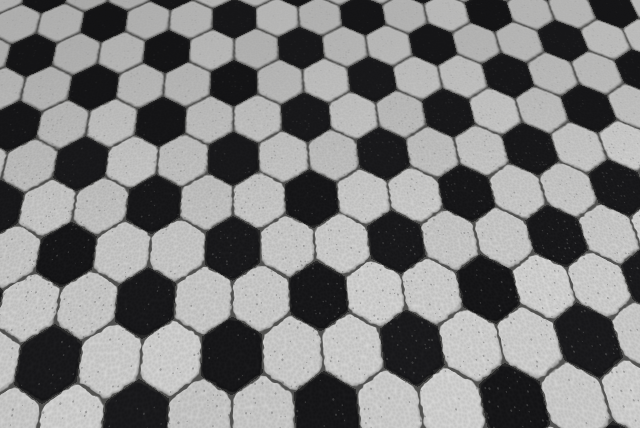
Reproduce this pattern procedurally as a WebGL 1 fragment shader.

```glsl
precision highp float;
// Hexagonal floor tiles in perspective: each row repeats one black and two
// white tiles, and every next row is shifted by one and a half tiles.
// Pixels are projected onto the floor, then shaded by distance to the tile edge.

uniform vec2 u_resolution;

#define WHITE_TILE vec3(0.765, 0.765, 0.762)
#define BLACK_TILE vec3(0.092, 0.092, 0.100)
#define JOINT_COLOR vec3(0.31, 0.31, 0.305)
#define JOINT_HALF 0.021
#define CORNER_ROUND 0.075
#define BEVEL_WIDTH 0.035
#define EDGE_WEAR 0.009
#define GRAIN 0.075
#define SPECK_SCALE 15.0
#define SPECK_CHANCE 0.11
#define FAR_BLUR 0.020

float hash(vec2 p) {
  return fract(sin(dot(p, vec2(127.1, 311.7))) * 4375.85);
}

vec2 hash2(vec2 p) {
  return vec2(hash(p), hash(p + 37.4));
}

// Distance to the nearest jittered point
float cellular(vec2 p) {
  vec2 base = floor(p);
  float nearest = 1.5;
  for (int y = -1; y <= 1; y++) {
    for (int x = -1; x <= 1; x++) {
      vec2 cell = base + vec2(float(x), float(y));
      nearest = min(nearest, length(cell + hash2(cell) - p));
    }
  }
  return nearest;
}

// Sparse round specks of varied size
float specks(vec2 p, float chance, float blur) {
  vec2 cell = floor(p);
  vec2 center = cell + 0.3 + 0.4 * hash2(cell);
  float radius = 0.10 + 0.16 * hash(cell + 5.3);
  float present = step(hash(cell + 19.7), chance);
  return present * (1.0 - smoothstep(radius - blur, radius + blur, length(p - center)));
}

float smoothMax(float a, float b, float k) {
  float h = max(k - abs(a - b), 0.0) / k;
  return max(a, b) + 0.25 * k * h * h;
}

// Inverse perspective: canvas point to (column, row) on the floor
vec2 floorPoint(vec2 p, vec2 horizon) {
  vec2 column = vec2(0.1299, -0.0031) - horizon.x * p;
  vec2 row = vec2(-0.0259, 0.0872) - horizon.y * p;
  vec2 offset = p - vec2(0.5438, 0.5778);
  float det = column.x * row.y - row.x * column.y;
  return vec2(offset.x * row.y - row.x * offset.y,
              column.x * offset.y - offset.x * column.y) / det;
}

// Nearest tile centre among the even and the odd rows
vec2 nearestTile(vec2 f) {
  vec2 even = vec2(floor(f.x + 0.5), 2.0 * floor(0.5 * f.y + 0.5));
  vec2 odd = vec2(floor(f.x) + 0.5, 2.0 * floor(0.5 * f.y) + 1.0);
  vec2 metric = vec2(1.0, 0.866);
  return length((f - even) * metric) < length((f - odd) * metric) ? even : odd;
}

// Distance inward from the edge of a rounded hexagon
float hexInset(vec2 p) {
  p = abs(p);
  float slope = smoothMax(0.5 * p.x + 0.866 * p.y, 0.866 * p.y - 0.5 * p.x, CORNER_ROUND);
  return 0.5 - smoothMax(p.x, slope, CORNER_ROUND);
}

void main() {
  vec2 uv = gl_FragCoord.xy / u_resolution;
  vec2 p = gl_FragCoord.xy / u_resolution.y;
  p.y = 1.0 - p.y;

  vec2 horizon = vec2(0.0030, -0.0462);
  vec2 f = floorPoint(p, horizon);
  float pixel = (1.0 + dot(horizon, f)) / (0.1299 * u_resolution.y);
  float far = smoothstep(0.35, 1.0, uv.y);
  float blur = 0.8 * pixel + FAR_BLUR * far;

  // Tile identity and local position
  vec2 tile = nearestTile(f);
  vec2 local = (f - tile) * vec2(1.0, 0.866);
  vec2 ground = f * vec2(1.0, 0.866);
  float black = step(mod(tile.x - 1.5 * tile.y + 0.5, 3.0), 1.0);
  float tone = hash(tile + 71.0) - 0.5;

  // Chipped edges from layered sines
  vec2 w = ground * 21.0 + 6.0 * tone;
  float wear = sin(w.x + 1.7 * sin(w.y)) + 0.6 * sin(2.3 * w.y + 1.3 * sin(1.9 * w.x));
  float inset = hexInset(local) + EDGE_WEAR * wear * (1.0 - 0.6 * far);

  // Tile faces: shade, grain and specks
  vec3 color = mix(WHITE_TILE * (1.0 + 0.05 * tone), BLACK_TILE * (1.0 + 0.2 * tone), black);
  float sharp = 1.0 - 0.75 * far;
  float grain = (cellular(ground * 19.0) - 0.5) * GRAIN * sharp;
  color += grain * mix(1.0, 0.35, black);
  float chance = SPECK_CHANCE * (0.5 + hash(tile + 3.1)) * mix(1.0, 0.5 + uv.x, black);
  float speck = specks(ground * SPECK_SCALE, chance, blur * SPECK_SCALE * 0.7) * sharp;
  color = mix(color, mix(vec3(0.50), vec3(0.30), black), 0.65 * speck);

  // Bevel: lower edges fall into shade, upper edges catch light
  float rim = 1.0 - smoothstep(JOINT_HALF, JOINT_HALF + BEVEL_WIDTH + blur, inset);
  float facing = smoothstep(-0.25, 0.4, local.y + 0.3 * local.x);
  color *= 1.0 + rim * mix(0.02, -0.20, facing);

  // Joints
  vec3 joint = mix(JOINT_COLOR, vec3(0.16), black);
  color = mix(joint, color, smoothstep(JOINT_HALF - blur, JOINT_HALF + blur, inset));

  // Soft light, brightest toward the near right
  float light = 1.02 - 0.09 * far - 0.05 * (1.0 - uv.x) * uv.y + 0.02 * uv.x;
  gl_FragColor = vec4(clamp(color * light, 0.0, 1.0), 1.0);
}
```
